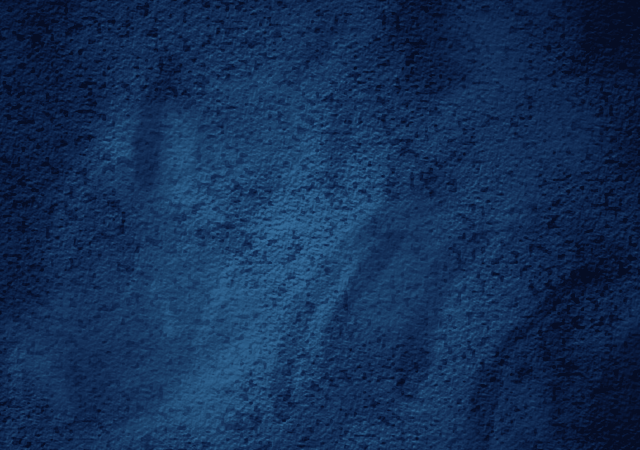
A Shadertoy shader for this texture:

```glsl
// Draws a rough plaster wall in deep blue, trowel-marked, grainy and darker towards the rim.

// Tones from pit shadow to lit crest
const vec3 TONES[7] = vec3[7](
    vec3(0.02, 0.05, 0.14), vec3(0.03, 0.09, 0.22), vec3(0.05, 0.14, 0.29),
    vec3(0.08, 0.19, 0.35), vec3(0.11, 0.26, 0.42), vec3(0.16, 0.35, 0.52),
    vec3(0.20, 0.41, 0.59));

// Lengths are in canvas heights
const vec2  GLOW_CENTER   = vec2(0.42, 0.41);   // share of the canvas
const vec2  GLOW_RADIUS   = vec2(0.75, 0.70);
const float RIM_TONE      = -0.05;
const float GLOW_GAIN     = 0.95;
const vec2  ROUGH_CENTER  = vec2(0.58, 0.77);   // share of the canvas
const float ROUGH_RADIUS  = 0.25;
const float STAIN_DEPTH   = 0.26;
const float ROUGH_SHADE   = 0.16;
const int   STROKE_COUNT  = 10;
const float STROKE_DEPTH  = 0.17;
const float GRAIN_FREQ    = 165.0;
const float GRAIN_RELIEF  = 0.62;
const float PIT_DEPTH     = 0.30;
const float SCRATCH_DEPTH = 0.10;
const vec2  LIGHT_STEP    = vec2(-0.0018, 0.0034);

float hash(vec2 p) {
    vec3 q = fract(p.xyx * 0.1031);
    q += dot(q, q.yzx + 33.33);
    return fract((q.x + q.y) * q.z);
}

float noise(vec2 p) {
    vec2 cell = floor(p), f = fract(p);
    f = f * f * (3.0 - 2.0 * f);
    float low  = mix(hash(cell), hash(cell + vec2(1, 0)), f.x);
    float high = mix(hash(cell + vec2(0, 1)), hash(cell + vec2(1, 1)), f.x);
    return mix(low, high, f.y);
}

mat2 rotation(float angle) {
    float c = cos(angle), s = sin(angle);
    return mat2(c, s, -s, c);
}

float fbm(vec2 p) {
    float sum = 0.0, weight = 0.5;
    for (int i = 0; i < 5; i++) {
        sum += weight * noise(p);
        p = rotation(0.6) * p * 2.03 + 17.3;
        weight *= 0.5;
    }
    return sum / 0.97;
}

// Height of the sandy surface, grains slightly wider than tall
float grainHeight(vec2 p) {
    vec2 q = rotation(0.2) * p * GRAIN_FREQ * vec2(0.85, 1.0) + 40.0;
    return 0.65 * noise(q) + 0.35 * noise(q * 1.9 + 9.0);
}

// Ragged, slightly bent trowel marks: dark scars and pale smears
float trowelStrokes(vec2 p, float aspect) {
    float sum = 0.0;
    for (int i = 0; i < STROKE_COUNT; i++) {
        float id = float(i) + 1.0;
        vec2 center = vec2((id - 0.5 + hash(vec2(id, 3.0)) - 0.5) / float(STROKE_COUNT) * aspect,
                           hash(vec2(id, 11.0)));
        float angle = mix(0.8, 1.5, hash(vec2(id, 23.0)));
        float halfLength = mix(0.08, 0.24, hash(vec2(id, 31.0)));
        float width = mix(0.012, 0.045, hash(vec2(id, 47.0)));
        vec2 q = rotation(-angle) * (p - center);
        q.y += 0.9 * q.x * q.x;
        float dist = length(vec2(max(abs(q.x) - halfLength, 0.0), q.y));
        float mark = 1.0 - smoothstep(width * 0.5, width * 1.3, dist);
        sum += mark * (hash(vec2(id, 59.0)) < 0.55 ? -1.0 : 0.7);
    }
    return clamp(sum, -1.2, 1.0);
}

vec3 palette(float tone) {
    vec3 color = TONES[0];
    for (int i = 1; i < 7; i++)
        color = mix(color, TONES[i], clamp(tone * 5.0 - float(i - 1), 0.0, 1.0));
    return color;
}

void mainImage(out vec4 fragColor, in vec2 fragCoord) {
    vec2 p = fragCoord / iResolution.y;
    float aspect = iResolution.x / iResolution.y;
    vec2 scale = vec2(aspect, 1.0);

    // Ragged domain for stains and strokes
    vec2 warp = vec2(fbm(p * 5.0 + 3.0), fbm(p * 5.0 + 71.0)) - 0.5;
    vec2 ragged = p + 0.16 * warp;

    // Soft light with a dark rim
    vec2 fromGlow = (p - GLOW_CENTER * scale) / GLOW_RADIUS;
    float tone = RIM_TONE + GLOW_GAIN * exp(-dot(fromGlow, fromGlow));

    // Leaning stains and the coarse, darker patch
    vec2 leaning = rotation(-1.1) * ragged * vec2(2.6, 5.0);
    float stain = smoothstep(0.36, 0.62, fbm(leaning + 5.0));
    float patchDist = length(ragged - ROUGH_CENTER * scale) / ROUGH_RADIUS;
    float rough = smoothstep(0.36, 0.70, fbm(ragged * 4.5 + 29.0)
                             + 0.22 * exp(-patchDist * patchDist));
    tone += STAIN_DEPTH * (stain - 0.5) - ROUGH_SHADE * (rough - 0.45);
    tone += STROKE_DEPTH * trowelStrokes(p + 0.09 * warp, aspect);

    // Faint, nearly level scratches
    vec2 drag = rotation(-0.12) * p;
    tone += SCRATCH_DEPTH * (noise(drag * vec2(9.0, 130.0)) - 0.5);

    // Side-lit grain with scattered pits
    float height = grainHeight(p);
    float relief = height - grainHeight(p + LIGHT_STEP);
    float pits = smoothstep(0.62, 0.86, noise(p * vec2(95.0, 125.0) + 13.0));
    float grainGain = mix(0.55, 1.15, rough);
    tone += grainGain * (GRAIN_RELIEF * relief - PIT_DEPTH * (pits - 0.12));

    fragColor = vec4(palette(tone), 1.0);
}
```
